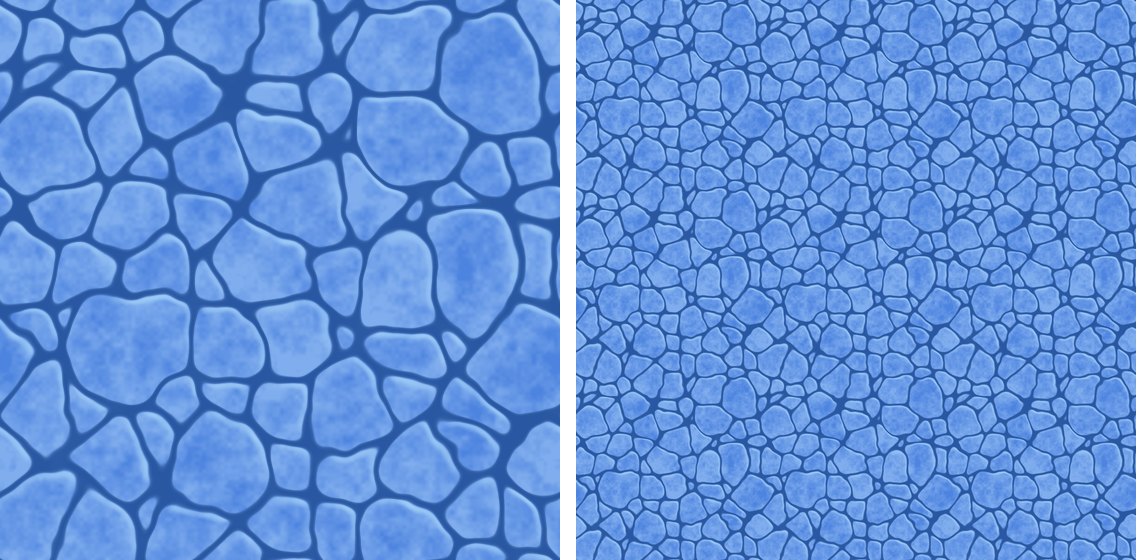
Left: one tile. Right: repeated 3 by 3.
Write a WebGL 1 fragment shader that draws this texture.

```glsl
precision highp float;
uniform vec2 u_resolution;

const float GRID = 9.0; // stone sites per side

vec3 hash3(vec2 cell) {
  vec3 q = fract(cell.xyx * vec3(0.1031, 0.1030, 0.0973));
  q += dot(q, q.yxz + 33.33);
  return fract((q.xxy + q.yzz) * q.zyx);
}

// Value noise that wraps after a whole number of cells
float noise(vec2 uv, float period, float seed) {
  vec2 p = uv * period;
  vec2 i = floor(p);
  vec2 f = fract(p);
  f = f * f * (3.0 - 2.0 * f);
  vec2 lo = mod(i, period) + seed;
  vec2 hi = mod(i + 1.0, period) + seed;
  float bottom = mix(hash3(lo).x, hash3(vec2(hi.x, lo.y)).x, f.x);
  float top = mix(hash3(vec2(lo.x, hi.y)).x, hash3(hi).x, f.x);
  return mix(bottom, top, f.y);
}

// Site position in xy, weight in z: heavy sites grow into large stones
vec3 stoneSite(vec2 cell) {
  vec3 h = hash3(mod(cell, GRID) + 17.0);
  return vec3(cell + 0.08 + 0.84 * h.xy, 0.95 * h.z * h.z);
}

float power(vec2 p, vec3 site) {
  vec2 d = p - site.xy;
  return dot(d, d) - site.z;
}

void main() {
  vec2 uv = gl_FragCoord.xy / u_resolution;

  // Bend the joints
  vec2 bend = vec2(noise(uv, 13.0, 41.0), noise(uv, 13.0, 83.0)) - 0.5;
  vec2 wobble = vec2(noise(uv, 34.0, 127.0), noise(uv, 34.0, 179.0)) - 0.5;
  vec2 p = uv * GRID + 0.28 * bend + 0.07 * wobble;
  vec2 base = floor(p);

  // Stone that owns this point
  vec3 owner = vec3(0.0);
  vec2 ownerCell = base;
  float nearest = 100.0;
  for (int y = -2; y <= 2; y++) {
    for (int x = -2; x <= 2; x++) {
      vec2 cell = base + vec2(float(x), float(y));
      vec3 site = stoneSite(cell);
      float reach = power(p, site);
      if (reach < nearest) {
        nearest = reach;
        owner = site;
        ownerCell = cell;
      }
    }
  }

  // Smooth distance to its borders, with the outward direction
  float total = 0.0001;
  vec2 outward = vec2(0.0);
  for (int y = -2; y <= 2; y++) {
    for (int x = -2; x <= 2; x++) {
      vec3 site = stoneSite(base + vec2(float(x), float(y)));
      vec2 across = site.xy - owner.xy;
      float span = length(across);
      if (span > 0.01) {
        float border = (power(p, site) - nearest) / (2.0 * span);
        float pull = exp(-14.0 * border);
        total += pull;
        outward += pull * across / span;
      }
    }
  }
  float edge = -log(total) / 14.0;
  outward /= total;

  // Mottled stone face, paler towards the rim
  float mottle = 0.26 * noise(uv, 11.0, 211.0) + 0.22 * noise(uv, 23.0, 257.0)
    + 0.22 * noise(uv, 47.0, 307.0) + 0.18 * noise(uv, 83.0, 359.0)
    + 0.12 * noise(uv, 151.0, 401.0);
  float rim = 1.0 - smoothstep(0.05, 0.32, edge);
  float tint = hash3(mod(ownerCell, GRID) + 61.0).y - 0.5;
  float tone = 0.53 + 2.6 * (mottle - 0.5) + 0.2 * rim + 0.22 * tint;
  vec3 stone = mix(vec3(0.32, 0.53, 0.88), vec3(0.485, 0.665, 0.925), clamp(tone, -0.1, 1.1));

  // Light catches the upper right rims
  float facing = smoothstep(0.15, 0.95, dot(outward, vec2(0.55, 0.83)));
  float band = smoothstep(0.04, 0.07, edge) * (1.0 - smoothstep(0.08, 0.17, edge));
  float wear = 0.55 + 0.6 * noise(uv, 37.0, 443.0);
  stone = mix(stone, vec3(0.60, 0.78, 0.96), facing * band * wear);

  // Mortar, darkest along the middle of the joint
  float grain = noise(uv, 29.0, 487.0) - 0.5;
  float lift = smoothstep(0.0, 0.045, edge) + 0.5 * grain;
  vec3 mortar = mix(vec3(0.16, 0.34, 0.63), vec3(0.22, 0.40, 0.68), clamp(lift, 0.0, 1.0));

  float soft = max(GRID / u_resolution.y, 0.014);
  float cover = smoothstep(0.045 - soft, 0.045 + soft, edge);
  gl_FragColor = vec4(mix(mortar, stone, cover), 1.0);
}
```
